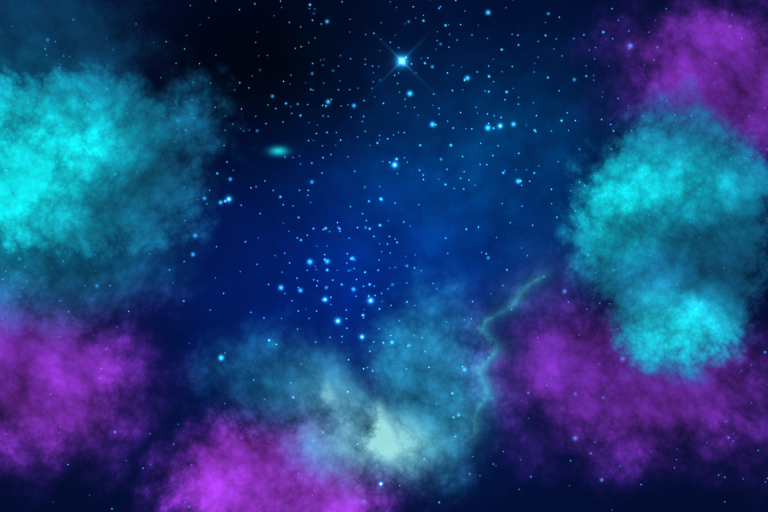
Reproduce this background procedurally as a Shadertoy shader.

```glsl
// A deep blue star field framed by cyan and violet nebula clouds.
// Clouds are ellipses (centre, radii) roughened by warped cellular noise;
// stars are jittered grid points with a varying density.
const float ASPECT = 1.5;
const int OCTAVES = 6;
const float WARP = .011;      // sine warp of cloud outlines
const float ROUGHNESS = .85;  // noise displacement of cloud edges
const float NOISE_MEAN = .58;
const float CONTRAST = 1.7;   // mottling inside clouds
const vec3 NAVY = vec3(.008, .05, .19);
const vec3 BLUE = vec3(0, .08, .29);
const vec3 SEA = vec3(0, .15, .18);
const vec3 VIOLET = vec3(.49, .18, .68);
const vec3 PLUM = vec3(.2, .09, .44);
const vec3 DEEP_TEAL = vec3(.07, .34, .49);
const vec3 CYAN = vec3(.07, .88, .9);
const vec3 HEART = vec3(.13, .5, .63);
const vec3 MIST = vec3(.64, .91, .9);
const vec3 STARLIGHT = vec3(.22, .78, 1);
// Landmark stars: position and glow radius
const vec3 LANDMARKS[9] = vec3[9](
  vec3(.785, .881, .012), vec3(.447, .611, .006), vec3(.635, .415, .005),
  vec3(.724, .413, .006), vec3(.66, .373, .006), vec3(.707, .342, .005),
  vec3(.771, .678, .006), vec3(.977, .754, .005), vec3(.744, .055, .004));
// Crest of the filament
const vec2 FILAMENT[6] = vec2[6](vec2(1.06, .445), vec2(1.01, .405),
  vec2(.96, .375), vec2(.97, .31), vec2(.95, .23), vec2(.9, .15));

vec2 hash2(vec2 p) {
  vec3 q = fract(p.xyx * vec3(.1031, .103, .0973));
  q += dot(q, q.yzx + 33.33);
  return fract((q.xx + q.yz) * q.zy);
}

// Smooth cellular noise, high at cell centres
float cellular(vec2 p) {
  vec2 id = floor(p);
  float sum = 0.;
  for (int i = 0; i < 9; i++) {
    vec2 cell = id + vec2(i % 3, i / 3) - 1.;
    vec2 d = cell + hash2(cell + 100.) - p;
    sum += exp(-12. * dot(d, d));
  }
  return 1. - sqrt(max(-log(sum) / 12., 0.));
}

float billow(vec2 p) {
  float sum = 0., amp = .5, total = 0.;
  for (int i = 0; i < OCTAVES; i++) {
    sum += amp * cellular(p);
    total += amp;
    amp *= .68;
    p = mat2(1.6, 1.2, -1.2, 1.6) * p + 7.3;
  }
  return sum / total - NOISE_MEAN;
}

vec2 sineWarp(vec2 p) {
  for (float f = 9.; f < 90.; f *= 2.1)
    p += WARP * 9. / f * sin(p.yx * f + vec2(1.7, 4.1) + f);
  return p;
}

float glow(vec2 p, vec4 e) {
  vec2 d = (p - e.xy) / e.zw;
  return exp(-dot(d, d));
}

float cloud(vec2 p, vec4 e, float soft, float noise) {
  float d = length((p - e.xy) / e.zw) - ROUGHNESS * noise;
  return 1. - smoothstep(1. - soft, 1. + soft, d);
}

float segment(vec2 p, vec2 a, vec2 b) {
  vec2 d = b - a;
  return length(p - a - d * clamp(dot(p - a, d) / dot(d, d), 0., 1.));
}

// Misty cone below an apex
float peak(vec2 p, vec2 apex, float height) {
  vec2 d = (apex - p) / height;
  float side = 1. - smoothstep(-.15, .12, abs(d.x) - .36 * d.y);
  return side * smoothstep(-.1, .2, d.y) * (1. - smoothstep(.6, 1.2, d.y));
}

float starLayer(vec2 p, float cell, float share) {
  vec2 id = floor(p / cell), rnd = hash2(id + 57.), mid = (id + .5) * cell;
  float density = .07 + .36 * glow(mid, vec4(.8, .84, .4, .22))
    + .75 * glow(mid, vec4(.7, .45, .11, .1));
  float d = length(p - (id + .2 + .6 * hash2(id)) * cell);
  float size = max(cell * mix(.05, .1, rnd.y * rnd.y), .85 / iResolution.y);
  return step(rnd.x, share * density) * (.35 + .75 * rnd.y) * exp(-d * d / (size * size));
}

void mainImage(out vec4 fragColor, in vec2 fragCoord) {
  vec2 p = fragCoord / iResolution.xy * vec2(ASPECT, 1), w = sineWarp(p);
  float n = billow(w * 6.), shade = clamp(1. + CONTRAST * n, .4, 1.5);
  // Sky
  vec3 col = NAVY * (1. - .75 * glow(p, vec4(.5, .86, .22, .2)));
  col += BLUE * mix(shade, 1., .6) * glow(w, vec4(.72, .43, .4, .3));
  col += SEA * shade * glow(w, vec4(.95, .67, .28, .23));
  // Violet clouds
  float violet = .9 * cloud(w, vec4(.06, .28, .24, .18), .5, n);
  violet = max(violet, .85 * cloud(w, vec4(1.44, .85, .24, .16), .5, n));
  violet = max(violet, .82 * cloud(w, vec4(1.24, .27, .32, .18), .5, n));
  violet = max(violet, cloud(w, vec4(.54, .06, .23, .14), .4, n));
  col = mix(col, mix(PLUM, VIOLET, violet) * shade, violet);
  // Cyan clouds with bright lobes
  float teal = cloud(w, vec4(.13, .68, .285, .2), .25, n);
  teal = max(teal, .55 * cloud(w, vec4(.1, .93, .2, .17), .4, n));
  teal = max(teal, .75 * cloud(w, vec4(.1, .5, .22, .12), .5, n));
  teal = max(teal, .95 * cloud(w, vec4(1.325, .53, .2, .25), .18, n));
  float lobes = glow(w, vec4(.01, .66, .19, .19)) + .35 * glow(w, vec4(.18, .74, .12, .08))
    + .65 * glow(w, vec4(1.19, .57, .08, .11)) + .6 * glow(w, vec4(1.33, .64, .15, .1))
    + .95 * glow(w, vec4(1.33, .35, .13, .075));
  vec3 gas = mix(DEEP_TEAL, CYAN, clamp(lobes * shade, 0., 1.));
  col = mix(col, gas * mix(shade, 1., .3), teal * .92);
  // Central nebula
  float heart = .8 * cloud(w, vec4(.84, .26, .1, .16), .6, n);
  heart = max(heart, .6 * cloud(w, vec4(.58, .24, .14, .09), .7, 1.5 * n));
  heart = max(heart, .7 * cloud(w, vec4(.72, .15, .15, .08), .6, 1.5 * n));
  col = mix(col, HEART * shade, heart);
  // Curling filament
  vec2 curl = mix(p, w, .8) + vec2(.008 * sin(p.y * 75.) + .05 * n, .03 * n);
  float strand = 1.;
  for (int i = 0; i < 5; i++)
    strand = min(strand, segment(curl, FILAMENT[i], FILAMENT[i + 1]));
  float veil = .45 * exp(-strand * 110.) + .35 * exp(-strand * 30.);
  col = mix(col, vec3(.22, .6, .7) * shade, veil);
  // Luminous core and peaks
  float core = .6 * glow(w, vec4(.76, .14, .08, .06)) + .32 * glow(w, vec4(.66, .18, .09, .1))
    + .45 * peak(p + .04 * n, vec2(.74, .225), .11) + .22 * peak(p + .04 * n, vec2(.645, .275), .07);
  col = mix(col, MIST, clamp(core * (1. + 2.5 * n), 0., .92));
  // Stars, dimmed behind cloud
  float stars = starLayer(p, .016, .6) + starLayer(p, .027, .8) + starLayer(p, .052, .9);
  col += STARLIGHT * stars * (1. - .8 * max(teal, violet));
  for (int i = 0; i < 9; i++) {
    float d = length(p - LANDMARKS[i].xy) / LANDMARKS[i].z;
    col += STARLIGHT * (.7 * exp(-d * d) + .25 * exp(-d)) + .5 * exp(-4. * d * d);
  }
  // Diagonal star rays and a small oval galaxy
  vec2 s = abs(mat2(.707, .707, -.707, .707) * (p - LANDMARKS[0].xy));
  col += STARLIGHT * .4 * exp(-min(s.x, s.y) * 500. - max(s.x, s.y) * 28.);
  col += vec3(.1, .75, .65) * glow(p, vec4(.544, .705, .018, .009));
  fragColor = vec4(clamp(col, 0., 1.), 1);
}
```
